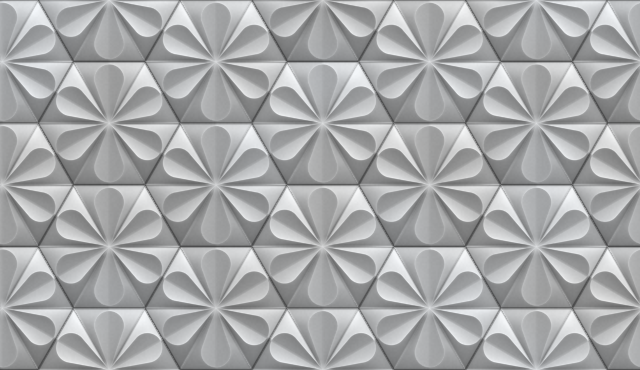
This pattern is drawn by a Shadertoy shader. Its source:

```glsl
// Embossed silver hexagon tiles, each with a six-petal relief flower.
// A hexagonal lattice folds the plane into 60 degree sectors; a teardrop
// distance splits petal from fold, and surface tilts are lit from above.

float hash(vec2 p) {
    vec3 h = fract(p.xyx * vec3(0.1031, 0.1030, 0.0973));
    h += dot(h, h.yzx + 33.33);
    return fract((h.x + h.y) * h.z);
}

float valueNoise(vec2 p) {
    vec2 i = floor(p), f = fract(p);
    f = f * f * (3.0 - 2.0 * f);
    return mix(mix(hash(i), hash(i + vec2(1, 0)), f.x),
               mix(hash(i + vec2(0, 1)), hash(i + vec2(1, 1)), f.x), f.y);
}

// Offset from the nearest centre of a flat-topped hexagon of height 1
vec2 hexOffset(vec2 p) {
    vec2 period = vec2(1.7321, 1.0);
    vec2 a = p - period * floor(p / period + 0.5);
    vec2 b = p - period * (floor(p / period) + 0.5);
    return dot(a, a) < dot(b, b) ? a : b;
}

// Signed distance to a teardrop: a cone from the origin with a round end
float petalDistance(vec2 p) {
    float center = 0.358, radius = 0.12;
    float sine = radius / center, cosine = sqrt(1.0 - sine * sine);
    return dot(p, vec2(cosine, sine)) < center * cosine
        ? p.y * cosine - p.x * sine
        : length(p - vec2(center, 0)) - radius;
}

void mainImage(out vec4 fragColor, in vec2 fragCoord) {
    float pixel = 3.0 / iResolution.y;
    vec2 p = fragCoord * pixel - vec2(0.885, 0.0);
    vec2 q = hexOffset(p);
    vec2 tileId = floor((p - q) * vec2(1.1547, 2.0) + 0.5);
    float r = length(q);

    // Sector frame: one axis along the petal, one across it
    float angle = atan(q.y, q.x + 1e-5);
    float axisAngle = (floor(angle / 1.0472) + 0.5) * 1.0472;
    vec2 axis = vec2(cos(axisAngle), sin(axisAngle));
    vec2 across = vec2(-axis.y, axis.x);
    float u = dot(q, axis), v = dot(q, across);
    float side = clamp(v / (pixel + 0.004), -1.0, 1.0);
    float petal = petalDistance(vec2(u, abs(v)));
    float valley = max(0.0, u * 0.5 - abs(v) * 0.866);

    // Petals are hollow; the folds drop from their rims to the valleys
    float rise = clamp(abs(v) / (0.34 * u + 0.01), 0.0, 1.0);
    vec2 petalTilt = -across * side * mix(0.3, 0.85, rise);
    float steepness = mix(0.5, 1.05, exp(-valley / 0.06));
    vec2 foldTilt = across * side * steepness * smoothstep(0.0, 0.018, valley);
    foldTilt += axis * 0.6 * smoothstep(0.28, 0.5, u);
    float inPetal = smoothstep(0.75 * pixel, -0.75 * pixel, petal);
    vec2 tilt = mix(foldTilt, petalTilt, inPetal);

    // Light from above, with a wider range on the bright side
    float facing = dot(tilt, vec2(0.22, 0.97));
    float tone = 0.645 + facing * (facing > 0.0 ? 0.33 : 0.17);
    float grooveReach = smoothstep(0.03, 0.1, r) * smoothstep(0.48, 0.15, r);
    tone -= 0.17 * exp(-valley / 0.022) * grooveReach;
    tone += 0.07 * exp(-abs(petal) / 0.007) * smoothstep(0.06, 0.2, r);
    tone += 0.22 * exp(-r / 0.035);

    // Dark seam between tiles, with a soft shadow beside it
    float seam = 0.5 - u;
    tone -= 0.08 * exp(-seam / 0.018);
    tone *= 1.0 - 0.32 * smoothstep(0.007 + pixel, 0.002, seam);

    // Small differences between tiles, broad sheen and fine grain
    tone += 0.024 * (hash(tileId + 40.0) - 0.5);
    float sheen = valueNoise(p * 1.7 + 20.0) - 0.5;
    tone += 0.04 * sheen + 0.015 * (valueNoise(p * 70.0 + 300.0) - 0.5);
    tone = clamp(tone, 0.3, 0.965);

    vec3 silver = vec3(0.992 - 0.012 * sheen, 1.0, 1.007 + 0.015 * sheen);
    fragColor = vec4(tone * silver, 1.0);
}
```
